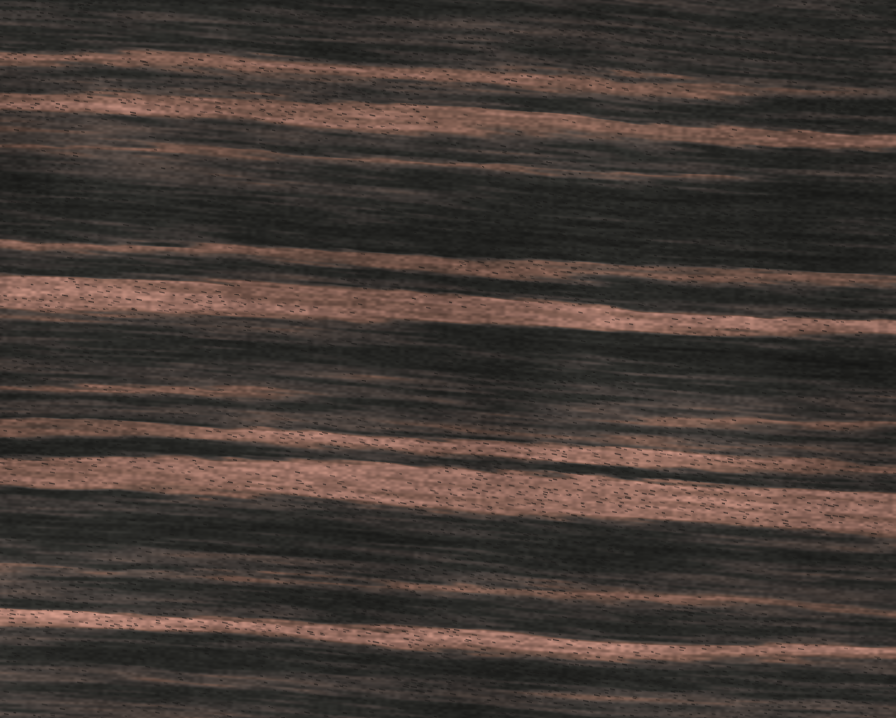
A Shadertoy shader for this texture:

```glsl
// Dark ebony veneer with salmon heartwood bands running along a gently falling grain.
// Stretched value noise makes the streaks, a loop lays the bands, jittered grids
// scatter the pores, and one tone value picks the colour from a six-step ramp.

const int BAND_COUNT = 11;
const vec3 PORE_COLOR = vec3(0.10, 0.095, 0.09);

float hash(vec2 p) {
    vec3 q = fract(p.xyx * 0.1031);
    q += dot(q, q.yzx + 33.33);
    return fract((q.x + q.y) * q.z);
}

float noise(vec2 p) {
    vec2 cell = floor(p);
    vec2 f = fract(p);
    f = f * f * (3.0 - 2.0 * f);
    float low = mix(hash(cell), hash(cell + vec2(1, 0)), f.x);
    float high = mix(hash(cell + vec2(0, 1)), hash(cell + vec2(1, 1)), f.x);
    return mix(low, high, f.y);
}

// Centred noise stretched along the grain; the shear staggers its rows.
float streak(vec2 grain, vec2 freq, float seed) {
    vec2 p = grain * freq;
    return noise(p + vec2(0.37 * p.y + seed, seed)) - 0.5;
}

// Follows the slow fall of the grain from left to right.
vec2 grainSpace(vec2 uv) {
    float fall = 0.062 * smoothstep(-0.1, 1.35, uv.x);
    float sway = 0.014 * (noise(uv * vec2(2.5, 3.0) + 40.0) - 0.5);
    return vec2(uv.x, uv.y + fall + sway);
}

// Returns band coverage in x and the brown halo around the bands in y.
vec2 heartwoodBands(vec2 grain, float px) {
    float ragged = 0.016 * streak(grain, vec2(2.2, 24.0), 11.0)
                 + 0.010 * streak(grain, vec2(7.0, 110.0), 23.0)
                 + 0.006 * streak(grain, vec2(30.0, 220.0), 29.0);
    vec2 result = vec2(0.0);
    for (int i = 1; i <= BAND_COUNT; i++) {
        float n = float(i);
        float jitter = 0.8 * (fract(n * 0.618) - 0.5);
        float size = 1.0 - fract(n * 0.35);
        float center = (n + 0.5 + jitter) / float(BAND_COUNT);
        float swell = 0.6 + 0.8 * noise(vec2(grain.x * 1.3, n * 5.0));
        float halfWidth = (0.003 + 0.021 * size * size) * swell;
        float presence = noise(vec2(grain.x * 1.6 + 9.0, n * 7.0)) + 0.6 * size;
        float strength = mix(0.6, 1.0, size) * smoothstep(0.2, 0.6, presence);

        // Crisp upper edge, softer lower edge.
        float offset = grain.y - center + ragged;
        float upper = 1.0 - smoothstep(-0.003 - px, 0.003 + px, offset - halfWidth);
        float lower = smoothstep(-0.009 - px, 0.005 + px, offset + halfWidth);
        float reach = offset / (halfWidth + 0.018);
        result = max(result, strength * vec2(upper * lower, exp(-reach * reach)));
    }
    return result;
}

// Short dark dashes of varied depth, one candidate in each cell of a jittered grid.
float pores(vec2 grain, vec2 freq, float density, float px) {
    vec2 p = grain * freq;
    p.x += 7.0 * hash(vec2(floor(p.y), 3.0));
    vec2 cell = floor(p);
    float pick = hash(cell + 17.0);
    vec2 center = 0.5 + 0.6 * (vec2(hash(cell + 51.0), hash(cell + 83.0)) - 0.5);
    vec2 d = (fract(p) - center) / freq;
    d.y += 0.15 * d.x;
    float halfLength = mix(0.0005, 0.0035, hash(cell + 131.0));
    float dist = length(vec2(max(abs(d.x) - halfLength, 0.0), d.y)) - 0.0008;
    float depth = mix(0.35, 1.0, hash(cell + 171.0));
    return depth * step(pick, density) * (1.0 - smoothstep(-px, px, dist));
}

// Tone 0 to 5 walks the ramp; tones beyond it darken or lighten the ends.
vec3 woodColor(float tone) {
    vec3 shades[6] = vec3[6](
        vec3(0.16, 0.16, 0.15), vec3(0.23, 0.21, 0.20), vec3(0.30, 0.26, 0.24),
        vec3(0.39, 0.30, 0.26), vec3(0.49, 0.36, 0.31), vec3(0.60, 0.44, 0.39));
    float k = clamp(tone, 0.0, 4.999);
    int i = int(k);
    return mix(shades[i], shades[i + 1], fract(k)) * (1.0 + 0.15 * (tone - k));
}

void mainImage(out vec4 fragColor, in vec2 fragCoord) {
    vec2 uv = fragCoord / iResolution.y;
    float px = 1.0 / iResolution.y;
    vec2 grain = grainSpace(uv);

    // Streaks from broad zones down to hair-thin fibres.
    float zones = 2.4 * streak(grain, vec2(1.1, 8.0), 5.0);
    float fibres = 1.7 * streak(grain, vec2(1.8, 40.0), 31.0)
                 + 1.9 * streak(grain, vec2(5.0, 110.0), 57.0)
                 + 2.0 * streak(grain, vec2(16.0, 230.0), 79.0);
    float wisps = smoothstep(0.1, 0.4, streak(grain, vec2(1.4, 30.0), 97.0));

    vec2 bands = heartwoodBands(grain, px);
    float darkWood = 0.35 + zones + fibres + 1.2 * wisps + 0.8 * bands.y;
    float heartwood = 4.75 + 0.7 * fibres + 1.2 * streak(grain, vec2(1.5, 14.0), 113.0);
    vec3 color = woodColor(mix(darkWood, heartwood, bands.x));

    // Cross-grain sheen and fine surface grain.
    float sheen = 0.30 * (noise(uv * vec2(6.0, 5.0) + 70.0) - 0.5)
                + 0.08 * (noise(uv * vec2(36.0, 5.0) + 90.0) - 0.5);
    float tooth = 0.30 * (noise(uv * vec2(150.0, 290.0)) - 0.5);
    color *= 1.0 + sheen + tooth;

    // Pores gather in drifts along the grain.
    float drift = smoothstep(0.25, 0.8, noise(grain * vec2(4.0, 22.0) + 20.0));
    float coarse = pores(grain, vec2(60.0, 125.0), 0.08 + 0.5 * drift, px);
    float fine = pores(grain + 0.37, vec2(85.0, 170.0), 0.05 + 0.3 * drift, px);
    color = mix(color, PORE_COLOR, 0.75 * max(coarse, fine));

    fragColor = vec4(color, 1.0);
}
```
